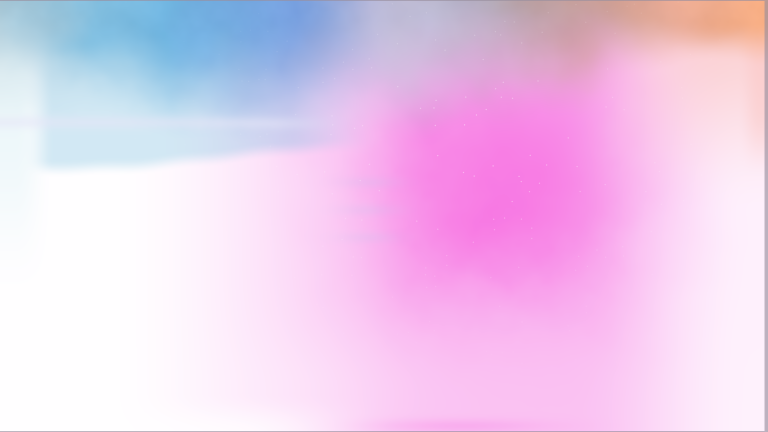
A Shadertoy shader for this background:

```glsl
// Soft watercolour sky: blue to orange haze above a magenta glow fading into white.

const vec3 PAPER      = vec3(1.00, 0.995, 1.00);
const vec3 PINK_WASH  = vec3(0.98, 0.76, 0.95);
const vec3 MAGENTA    = vec3(0.97, 0.47, 0.89);
const vec3 PALE_BLUE  = vec3(0.80, 0.90, 0.95);
const vec3 LILAC      = vec3(0.79, 0.77, 0.93);
const vec3 PEACH      = vec3(0.98, 0.78, 0.77);
const vec3 MIST       = vec3(0.93, 0.97, 0.98);
const vec3 FRAME_GREY = vec3(0.60, 0.56, 0.62);
const vec2 GLOW_CENTRE = vec2(0.665, 0.56);
const float CLOUD_SCALE = 4.5;
const float SPECK_CELLS = 46.0;
const float SPECK_SHARE = 0.10;

// Sky colours, evenly spaced from left to right
const int SKY_STOPS = 9;
const vec3 SKY[SKY_STOPS] = vec3[SKY_STOPS](
    vec3(0.67, 0.78, 0.83), vec3(0.50, 0.74, 0.87), vec3(0.44, 0.71, 0.88),
    vec3(0.45, 0.61, 0.86), vec3(0.69, 0.71, 0.86), vec3(0.72, 0.69, 0.74),
    vec3(0.78, 0.62, 0.60), vec3(0.91, 0.66, 0.57), vec3(0.98, 0.69, 0.52));

float hash(vec2 p) {
    return fract(sin(dot(p, vec2(127.1, 311.7))) * 43758.5);
}

// Falls from 1 to 0 between the two edges
float fall(float a, float b, float x) {
    return 1.0 - smoothstep(a, b, x);
}

// Soft spot with separate radii
float spot(vec2 p, vec2 centre, vec2 radius) {
    vec2 d = (p - centre) / radius;
    return exp(-dot(d, d));
}

// Cellular noise: one soft light or dark puff per cell
float puffs(vec2 p) {
    vec2 cell = floor(p);
    float sum = 0.0;
    for (int j = -1; j <= 1; j++) {
        for (int i = -1; i <= 1; i++) {
            vec2 c = cell + vec2(i, j);
            vec2 d = c + vec2(hash(c + 3.1), hash(c + 7.7)) - p;
            float reach = max(0.0, 1.0 - dot(d, d));
            sum += (2.0 * hash(c) - 1.0) * reach * reach * reach;
        }
    }
    return sum;
}

float clouds(vec2 p) {
    float sum = 0.0, weight = 0.7;
    for (int i = 0; i < 4; i++) {
        sum += weight * puffs(p);
        p = mat2(1.6, 1.2, -1.2, 1.6) * p + 5.3;
        weight *= 0.5;
    }
    return sum;
}

vec3 skyRamp(float x) {
    float t = clamp(x, 0.0, 1.0) * float(SKY_STOPS - 1);
    int i = min(int(t), SKY_STOPS - 2);
    return mix(SKY[i], SKY[i + 1], t - float(i));
}

// One tiny dot in a few random cells
float specks(vec2 p, float pixel) {
    vec2 cell = floor(p * SPECK_CELLS);
    vec2 centre = 0.2 + 0.6 * vec2(hash(cell + 3.1), hash(cell + 7.7));
    float d = length(fract(p * SPECK_CELLS) - centre) / SPECK_CELLS;
    return step(hash(cell), SPECK_SHARE) * fall(0.0, 0.001 + 0.8 * pixel, d);
}

void mainImage(out vec4 fragColor, in vec2 fragCoord) {
    vec2 uv = fragCoord / iResolution.xy;
    vec2 p = fragCoord / iResolution.y;
    float x = uv.x, y = uv.y;
    float cloud = clouds(p * CLOUD_SCALE);
    float fine = clouds(p * CLOUD_SCALE * 1.7 + 4.0);

    // Pale pink wash over white
    float wash = smoothstep(0.14, 0.58, x);
    wash *= 1.0 - 0.78 * smoothstep(0.74, 0.97, x);
    wash *= 1.0 - 0.25 * spot(uv, vec2(0.40, 0.10), vec2(0.15, 0.14));
    vec3 col = mix(PAPER, PINK_WASH, wash);

    // Magenta glow, reaching higher than it sinks
    vec2 side = step(GLOW_CENTRE, uv);
    vec2 radius = mix(vec2(0.172, 0.275), vec2(0.16, 0.34), side);
    vec2 d = abs(uv - GLOW_CENTRE + 0.03 * vec2(cloud, fine)) / radius;
    float glow = exp(-pow(d.x, 2.5) - pow(d.y, 2.5));
    col = mix(col, MAGENTA, glow * (0.91 + 0.12 * cloud + 0.06 * fine));

    // Faint lilac dashes on the left flank of the glow
    for (int i = 0; i < 3; i++) {
        float row = 0.578 - 0.064 * float(i);
        col = mix(col, LILAC, 0.2 * spot(uv, vec2(0.48, row), vec2(0.04, 0.013)));
    }

    // Pale blue shelf with a crisp lower edge, dissolving at the far left
    float shelfEdge = 0.602 + 0.05 * smoothstep(0.10, 0.46, x) + 0.002 * sin(x * 60.0);
    float shelf = smoothstep(shelfEdge - 0.012, shelfEdge + 0.03, y) * fall(0.37, 0.50, x);
    shelf *= smoothstep(0.025, 0.07, x);
    vec3 shelfColor = mix(PALE_BLUE, LILAC, smoothstep(0.20, 0.46, x));
    col = mix(col, shelfColor, shelf * 0.88);
    col = mix(col, MIST, fall(0.02, 0.07, x) * smoothstep(0.30, 0.72, y));

    // Peach haze along the right side
    float haze = smoothstep(0.74, 0.94, x) * smoothstep(0.50, 0.95, y);
    col = mix(col, PEACH, 0.75 * haze);
    col = mix(col, PEACH, 0.5 * smoothstep(0.96, 0.99, x) * smoothstep(0.58, 0.75, y));

    // Coloured sky, with a lower limit that rises to the right
    float base = mix(0.69, 0.70, smoothstep(0.35, 0.60, x));
    base = mix(base, 0.85, smoothstep(0.72, 0.90, x));
    float top = mix(0.97, 1.00, smoothstep(0.40, 0.62, x));
    top = mix(top, 0.95, smoothstep(0.75, 0.90, x));
    float unrest = mix(1.0, 0.35, smoothstep(0.75, 0.90, x));
    float sky = smoothstep(base, top, y + unrest * (0.05 * cloud + 0.02 * fine));
    sky *= mix(0.5 + 0.45 * smoothstep(0.80, 1.0, y), 1.0, smoothstep(0.0, 0.12, x));
    vec3 skyColor = skyRamp(x + 0.04 * cloud) + 0.04 * fine;
    skyColor -= 0.08 * spot(uv, vec2(0.09, 0.89), vec2(0.04, 0.03)) * vec3(1.0, 0.4, 0.1);
    col = mix(col, skyColor, sky);
    float veil = spot(uv, vec2(0.52, 0.89), vec2(0.07, 0.12)) * (0.45 + 0.2 * cloud);
    col = mix(col, vec3(0.83, 0.79, 0.87), veil);

    // Light streak above the shelf and pink streak at the foot
    float streak = fall(0.34, 0.46, x) * exp(-pow((y - 0.717 + 0.02 * x * x) / 0.016, 2.0));
    col = mix(col, vec3(0.90, 0.90, 0.97), 0.5 * streak);
    col = mix(col, MAGENTA, 0.28 * spot(uv, vec2(0.60, 0.014), vec2(0.11, 0.016)));
    col = mix(col, PAPER, 0.8 * fall(0.30, 0.52, x) * fall(0.0, 0.09, y));

    // Specks, then the thin grey rim
    float speckArea = spot(uv, vec2(0.62, 0.66), vec2(0.25, 0.32));
    col = mix(col, vec3(1.0), 0.4 * speckArea * specks(p, 1.0 / iResolution.y));
    float rim = max(fall(0.001, 0.003, min(y, 1.0 - y)), fall(0.003, 0.006, 1.0 - x));
    col = mix(col, FRAME_GREY, 0.65 * rim);

    fragColor = vec4(clamp(col, 0.0, 1.0), 1.0);
}
```
